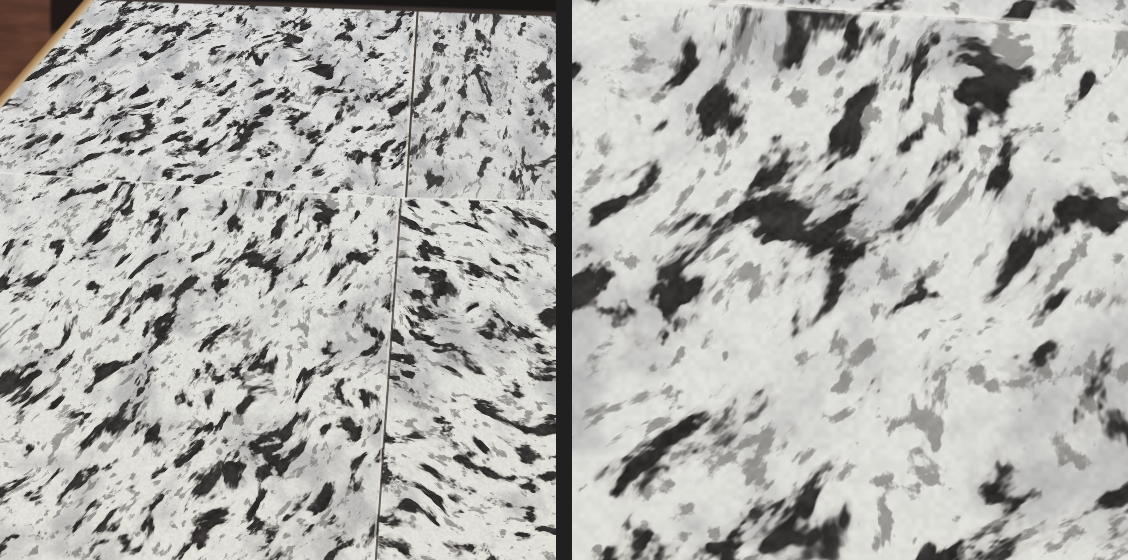
Left, the full canvas; right, a detail of the centre.
This texture is drawn by a WebGL 1 fragment shader. Its source:

```glsl
precision highp float;
uniform vec2 u_resolution;

float hash(vec2 p) {
  return fract(sin(dot(p, vec2(127.1, 311.7))) * 43758.5453);
}

float noise(vec2 p) {
  vec2 i = floor(p), f = fract(p);
  f = f * f * (3.0 - 2.0 * f);
  return mix(mix(hash(i), hash(i + vec2(1.0, 0.0)), f.x),
             mix(hash(i + vec2(0.0, 1.0)), hash(i + vec2(1.0, 1.0)), f.x), f.y);
}

float fbm(vec2 p) {
  float sum = 0.0, amp = 0.55;
  for (int i = 0; i < 4; i++) {
    sum += amp * noise(p);
    p = mat2(0.8, 0.6, -0.6, 0.8) * p * 2.1 + 11.3;
    amp *= 0.5;
  }
  return sum / 1.03;
}

// Soft line of the given half width around zero distance
float line(float d, float halfWidth) {
  return 1.0 - smoothstep(halfWidth * 0.4, halfWidth * 1.6, abs(d));
}

// Polished stone: pale ground, grey clouds, ragged streaks along one angle
vec3 granite(vec2 q, float angle, float seed) {
  vec2 along = vec2(cos(angle), sin(angle));
  vec2 warp = vec2(noise(q * 22.0 + seed), noise(q * 22.0 + seed + 40.0)) - 0.5;
  vec2 w = q + warp * 0.022;
  vec2 c = vec2(dot(w, along), dot(w, vec2(-along.y, along.x)));

  float cluster = noise(q * 16.0 + seed) - 0.5;
  float grain = fbm(c * vec2(42.0, 80.0) + seed) + cluster * 0.06;
  float speck = fbm(c * vec2(95.0, 150.0) + seed + 70.0);
  float cloud = fbm(q * 24.0 + seed + 25.0);
  float dust = noise(q * 420.0) - 0.5;

  vec3 col = mix(vec3(0.87, 0.87, 0.86), vec3(0.73, 0.73, 0.735),
                 smoothstep(0.45, 0.8, cloud));
  col = mix(col, vec3(0.70, 0.69, 0.68), 0.6 * smoothstep(0.50, 0.64, grain));
  col = mix(col, vec3(0.45, 0.44, 0.43), 0.65 * smoothstep(0.60, 0.74, speck));
  vec3 mineral = mix(vec3(0.13, 0.12, 0.12), vec3(0.27, 0.26, 0.26), speck);
  col = mix(col, mineral, smoothstep(0.58, 0.685, grain + dust * 0.03));
  return col + dust * 0.05;
}

void main() {
  vec2 p = gl_FragCoord.xy / u_resolution.y;

  // Joints between the four slabs
  float jointY = 0.691 - 0.062 * min(p.x, 0.725) - 0.02 * max(p.x - 0.725, 0.0);
  float upper = step(jointY, p.y);
  float jointX = mix(0.671 + 0.07 * p.y, 0.725 + 0.0625 * (p.y - 0.648), upper);
  float right = step(jointX, p.x);

  // Receding plane, with a streak direction for each slab
  float depth = 1.82 - p.y;
  vec2 q = vec2((p.x - 0.5) / depth, -log(depth));
  float angle = mix(mix(0.88, -0.3, right), mix(0.5, 0.9, right), upper);
  vec3 col = granite(q, angle, 5.0 + 17.0 * right + 31.0 * upper);
  col = mix(col, vec3(0.66, 0.65, 0.65), 0.13 * upper * right);
  col *= mix(vec3(1.01, 1.005, 0.985), vec3(0.99, 0.995, 1.0), p.y);

  float across = p.x - jointX;
  float shade = mix(0.75, 0.9, upper);
  col = mix(col, vec3(0.88, 0.87, 0.84), 0.6 * line(across + 0.004, 0.002));
  col = mix(col, vec3(0.25, 0.22, 0.20), shade * line(across, 0.0018));
  col = mix(col, vec3(0.92, 0.91, 0.89), 0.65 * line(p.y - jointY, 0.0018));

  // Floor behind the cut edge at the upper left
  float edge = (p.y - 0.805 - 1.153 * p.x) / 1.526;
  vec3 wood = vec3(0.35, 0.23, 0.18) * (0.8 + 0.4 * fbm(p * vec2(20.0, 60.0)));
  wood = mix(wood, vec3(0.13, 0.10, 0.10),
             smoothstep(0.085, 0.095, p.x) * smoothstep(0.93, 0.95, p.y));
  vec3 rim = mix(vec3(0.80, 0.72, 0.60), vec3(0.62, 0.47, 0.30),
                 smoothstep(0.0, 0.014, edge));
  col = mix(col, rim, smoothstep(-0.002, 0.002, edge));
  col = mix(col, wood, smoothstep(0.012, 0.017, edge));

  // Dark bar along the far side
  float bar = p.y - 1.0055 + 0.035 * p.x;
  vec3 metal = mix(vec3(0.24, 0.21, 0.20), vec3(0.10, 0.09, 0.09),
                   smoothstep(0.004, 0.012, bar));
  col = mix(col, metal, smoothstep(-0.002, 0.002, bar) * smoothstep(0.16, 0.2, p.x));

  gl_FragColor = vec4(clamp(col, 0.0, 1.0), 1.0);
}
```
